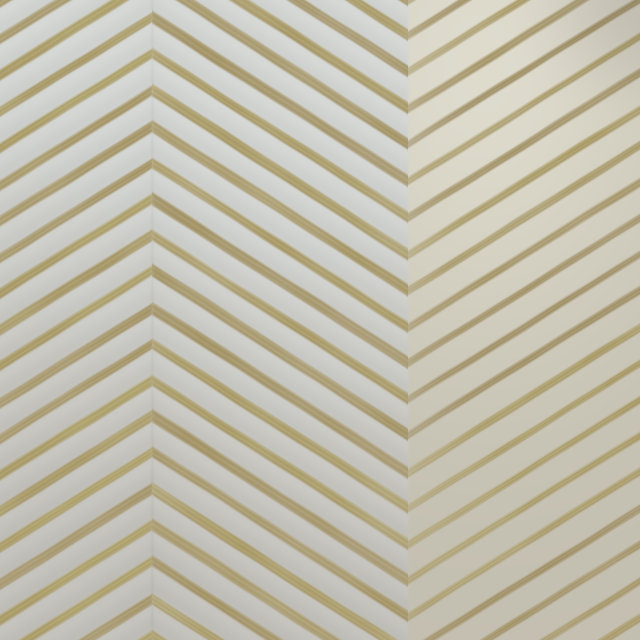
Write a WebGL 2 fragment shader that draws this pattern.

```glsl
#version 300 es
precision highp float;
// Pale pleated wall with hand-brushed gold chevron stripes and soft daylight.

uniform vec2 u_resolution;
out vec4 fragColor;

// Layout, in canvas units
const float PEAK_X = 0.238;
const float VALLEY_X = 0.638;
const float PITCH = 0.0568;        // vertical distance between stripes
const float FIRST_PEAK = 0.026;    // depth of the first peak below the top
const float OUTER_SLOPE = 0.625;
const float INNER_SLOPE = 0.642;
const vec3 STRIPE_HEIGHT = vec3(0.0160, 0.0180, 0.0128); // left, middle, right
const float EDGE_SOFTNESS = 0.0016;
const float WOBBLE = 0.0010;

// Colours
const vec3 WALL_COOL = vec3(0.825, 0.835, 0.825);
const vec3 WALL_SHADE = vec3(0.760, 0.752, 0.728);
const vec3 WALL_WARM = vec3(0.870, 0.860, 0.805);
const vec3 WALL_WARM_SHADE = vec3(0.765, 0.748, 0.690);
const vec3 GOLD = vec3(0.665, 0.605, 0.410);
const vec3 GOLD_PALE = vec3(0.715, 0.670, 0.530);
const vec3 GOLD_OLIVE = vec3(0.690, 0.645, 0.400);
const vec3 GOLD_BROWN = vec3(0.600, 0.535, 0.405);

float hash(vec2 p) {
    p = fract(p * vec2(0.1031, 0.1137));
    p += dot(p, p.yx + 33.33);
    return fract((p.x + p.y) * p.x * 17.0);
}

// Slow variation along a stripe, about -1 to 1
float brushWave(float x, float seed) {
    float phase = seed * 6.2832;
    return 0.5 * sin(x * 13.0 + phase) + 0.3 * sin(x * 31.0 + phase * 2.3)
         + 0.2 * sin(x * 67.0 + phase * 4.1);
}

// Depth of the folded chevron below its peak
float chevron(float x) {
    float inner = clamp(x, PEAK_X, VALLEY_X) - PEAK_X;
    float left = max(PEAK_X - x, 0.0);
    float right = max(x - VALLEY_X, 0.0);
    return INNER_SLOPE * inner + OUTER_SLOPE * (left - right);
}

vec3 wallColor(vec2 uv, float rightSide) {
    float light = smoothstep(0.05, 1.0, uv.y + 0.10 * sin(uv.x * 5.0 - 0.8));
    vec3 cool = mix(WALL_SHADE, WALL_COOL, light);
    // Glow on the right panel, falling off toward the outer edge
    vec2 fromGlow = (uv - vec2(0.75, 0.90)) / vec2(0.34, 0.46);
    vec3 warm = mix(WALL_WARM_SHADE, WALL_WARM, exp(-dot(fromGlow, fromGlow)));
    return mix(cool, warm, rightSide);
}

vec3 goldColor(float across, float x, float panel, float row) {
    float seed = hash(vec2(row + 7.0, panel * 13.0 + 3.0));
    float wave = brushWave(x, seed);
    vec3 gold = mix(GOLD, GOLD_PALE, clamp(0.36 + 0.5 * wave, 0.0, 1.0));
    float olive = panel < 0.5 ? 0.55 : 0.22;
    gold = mix(gold, GOLD_OLIVE, olive * smoothstep(0.2, 0.9, seed + 0.3 * wave));
    float brown = panel > 1.5 ? 0.45 : 0.25;
    gold = mix(gold, GOLD_BROWN, brown * smoothstep(0.3, 0.9, 1.0 - seed));
    // Fine bristle streaks and a darker lower rim
    float streak = sin(across * 7.0 + seed * 20.0 + wave);
    gold += 0.018 * streak;
    return mix(gold, GOLD_BROWN, 0.30 * smoothstep(0.3, 1.0, across));
}

void main() {
    vec2 uv = gl_FragCoord.xy / u_resolution;
    float pixel = 1.0 / min(u_resolution.x, u_resolution.y);
    float panel = step(PEAK_X, uv.x) + step(VALLEY_X, uv.x);
    float rightSide = smoothstep(-0.004, 0.004, uv.x - VALLEY_X);

    // Nearest stripe and signed vertical distance, positive downward
    float depth = 1.0 - uv.y - FIRST_PEAK - chevron(uv.x);
    float row = floor(depth / PITCH + 0.5);
    float rowSeed = hash(vec2(row + 40.0, 5.0));
    float dist = depth - row * PITCH;
    dist -= (rowSeed - 0.5) * 0.003 + WOBBLE * brushWave(uv.x, rowSeed);

    // Stripe height differs by panel, row and brush pressure
    float height = panel < 0.5 ? STRIPE_HEIGHT.x
                 : panel < 1.5 ? STRIPE_HEIGHT.y : STRIPE_HEIGHT.z;
    float widthSeed = hash(vec2(row + 19.0, panel + 2.0));
    height *= 0.90 + 0.20 * widthSeed + 0.07 * brushWave(uv.x * 0.8, widthSeed);
    float blur = EDGE_SOFTNESS + pixel;
    float stripe = 1.0 - smoothstep(-blur, blur, abs(dist) - 0.5 * height);

    // Wall with a faint gradient inside each pale band
    vec3 color = wallColor(uv, rightSide);
    color += 0.014 * sin(6.2832 * depth / PITCH) * (1.0 - rightSide);

    // Creases where the panels meet
    float peakGap = (uv.x - PEAK_X) / 0.0025;
    float crease = exp(-peakGap * peakGap);
    color -= 0.022 * crease;

    // Gold paint, thinner beside the folds
    vec3 gold = goldColor(dist / (0.5 * height), uv.x, panel, row);
    float pastValley = uv.x - VALLEY_X;
    float fade = 0.30 * step(0.0, pastValley) * exp(-max(pastValley, 0.0) / 0.05);
    float opacity = stripe * (0.96 - fade - 0.15 * crease);
    color = mix(color, gold, opacity);

    // Soft darkening in the far upper corner
    color *= 1.0 - 0.08 * smoothstep(0.22, 0.0, length(uv - vec2(1.0)));
    fragColor = vec4(clamp(color, 0.0, 1.0), 1.0);
}
```
